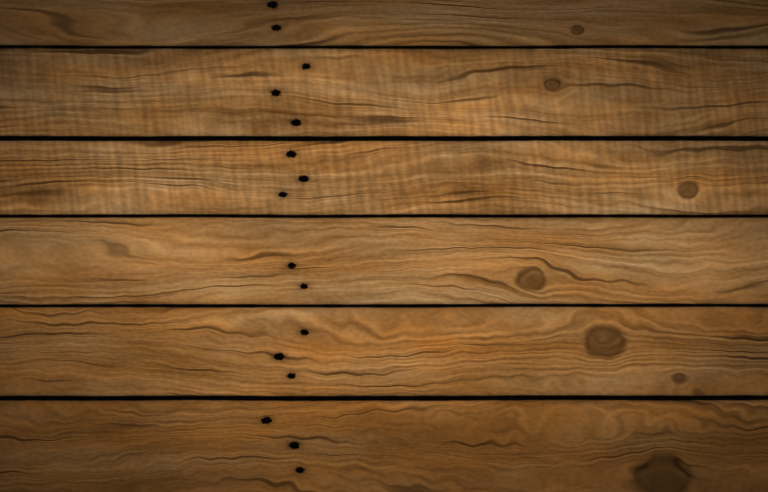
Write a Shadertoy shader that draws this texture.

```glsl
const float BOUNDS[7] = float[7](-0.01, 0.191, 0.379, 0.561, 0.7185, 0.9045, 1.09);
const int PLANKS = 6;
const int NAILS_PER_PLANK = 3;
const float SEAM_WIDTH = 0.0064;
const float SEAM_VARIATION = 0.0022;
const float RING_FREQUENCY = 430.0;
const float NAIL_COLUMN = 0.585;
const float NAIL_SPREAD = 0.055;
const vec2 NAIL_RADIUS = vec2(0.0095, 0.0062);
const float KNOT_SIZE = 0.042;
const float VIGNETTE = 0.52;
const vec3 TAN = vec3(0.74, 0.58, 0.395);
const vec3 BROWN = vec3(0.41, 0.27, 0.125);
const vec3 ORANGE = vec3(0.64, 0.40, 0.165);
const vec3 DARK = vec3(0.17, 0.10, 0.035);
const vec3 GAP = vec3(0.025, 0.015, 0.01);

vec2 hash2(vec2 p) {
    vec3 q = fract(p.xyx * vec3(0.1031, 0.1030, 0.0973));
    q += dot(q, q.yzx + 33.33);
    return fract((q.xx + q.yz) * q.zy);
}

float cornerSlope(vec2 cell, vec2 corner, vec2 f) {
    float angle = 6.2832 * hash2(cell + corner).x;
    return dot(vec2(cos(angle), sin(angle)), f - corner);
}

// Gradient noise, roughly -1 to 1
float gnoise(vec2 p) {
    vec2 cell = floor(p), f = p - cell;
    vec2 u = f * f * f * (f * (f * 6.0 - 15.0) + 10.0);
    float low = mix(cornerSlope(cell, vec2(0, 0), f), cornerSlope(cell, vec2(1, 0), f), u.x);
    float high = mix(cornerSlope(cell, vec2(0, 1), f), cornerSlope(cell, vec2(1, 1), f), u.x);
    return 1.5 * mix(low, high, u.y);
}

float fbm(vec2 p) {
    float sum = 0.0, amplitude = 0.6;
    for (int i = 0; i < 4; i++) {
        sum += amplitude * gnoise(p);
        p = p * 2.03 + 7.1;
        amplitude *= 0.5;
    }
    return sum;
}

// Plank surface: warped grain flowing around one knot
vec3 woodColor(vec2 p, int row) {
    float k = float(row);
    vec2 s = p + vec2(17.3, 5.7) * (k + 1.0);

    vec2 knot = vec2(1.22 + 0.18 * sin(2.3 * k + 0.8),
                     mix(BOUNDS[row], BOUNDS[row + 1], 0.4 + 0.22 * sin(2.4 * k - 1.2)));
    float radius = KNOT_SIZE * exp(-0.3 * k);
    vec2 q = (p - knot) * vec2(0.75, 1.0);
    q += 0.18 * radius * vec2(gnoise(s * 25.0), gnoise(s * 25.0 + 40.0));
    float d = length(q);
    float flow = d > radius ? q.y * (1.0 - radius * radius / (d * d)) : 0.6 * (radius - d);
    float grain = flow + 0.055 * gnoise(s * vec2(1.6, 9.0)) + 0.007 * gnoise(s * vec2(7.0, 30.0));

    // Growth rings, fibres, weathered blotches
    float rings = sin(grain * RING_FREQUENCY);
    float ringMask = smoothstep(-0.4, 0.6, gnoise(s * vec2(1.8, 8.0) + 60.0));
    float bands = gnoise(vec2(s.x * 1.5, grain * 75.0 + 31.0 * k));
    float fibres = gnoise(vec2(s.x * 13.0, grain * 190.0 + 13.0 * k));
    float speckle = gnoise(s * vec2(85.0, 150.0));
    float blotch = fbm(s * vec2(2.6, 8.0));
    float warmth = fbm(s * vec2(3.2, 15.0) + 90.0);

    float tone = 0.56 + 0.40 * blotch + 0.13 * rings * ringMask
               + 0.22 * bands + 0.17 * fibres + 0.10 * speckle;
    vec3 color = mix(BROWN, TAN, clamp(tone, 0.0, 1.15));
    float orangeShare = mix(0.72, 0.28, smoothstep(0.0, 2.0, k)) + 0.6 * warmth;
    color = mix(color, ORANGE * (0.62 + 0.58 * tone), clamp(orangeShare, 0.0, 0.85));

    // Saw marks across the rougher planks
    float rough = smoothstep(2.0, 3.0, k) * (1.0 - smoothstep(4.0, 5.0, k));
    color *= 1.0 + 0.12 * rough * gnoise(s * vec2(95.0, 16.0) + vec2(s.y * 12.0, 0.0));

    // Dark streaks and the knot itself
    float streak = smoothstep(0.35, 0.85, gnoise(vec2(s.x * 3.5, grain * 85.0 + 47.0 * k)));
    float inside = 1.0 - smoothstep(0.8 * radius, 1.1 * radius, d);
    float rim = exp(-pow((d - radius) / (0.16 * radius), 2.0));
    float shade = 0.6 * streak + 0.4 * inside + 0.3 * rim;
    return mix(color, DARK, clamp(shade, 0.0, 0.8));
}

// Ragged nail holes with splintered edges
vec3 addNails(vec3 color, vec2 p, int row, float pixel) {
    for (int i = 0; i < NAILS_PER_PLANK; i++) {
        vec2 h = hash2(vec2(row * 7 + 3, i * 5 + 11));
        vec2 size = hash2(h * 91.0 + 4.0);
        if (size.x > 0.85) continue;
        float height = 0.23 + 0.26 * float(i) + 0.13 * (h.y - 0.5);
        vec2 center = vec2(NAIL_COLUMN + NAIL_SPREAD * (h.x - 0.5) * 1.6,
                           mix(BOUNDS[row], BOUNDS[row + 1], height));
        vec2 q = p - center;
        vec2 r = NAIL_RADIUS * mix(0.75, 1.1, size.y);
        float ragged = 0.25 * gnoise(p * 160.0);
        float hole = (length(q / r) - 1.0 + ragged) * r.y;
        float chip = (length((q - vec2(0.5, -0.35) * r) / (r * 1.25)) - 1.0 + ragged) * r.y;
        color = mix(color, ORANGE * 1.15, 0.6 * size.x * (1.0 - smoothstep(-pixel, pixel, chip)));
        color *= 1.0 - 0.35 * exp(-max(hole, 0.0) * 240.0);
        color = mix(color, GAP, 1.0 - smoothstep(-pixel, pixel, hole));
    }
    return color;
}

void mainImage(out vec4 fragColor, in vec2 fragCoord) {
    vec2 p = fragCoord / iResolution.y;
    float pixel = 1.0 / iResolution.y;

    // Find the plank and the nearest seam
    int row = 0;
    float seam = 1.0;
    for (int k = 1; k < PLANKS; k++) {
        float wobble = 0.0012 * gnoise(vec2(p.x * 4.0, float(k) * 9.3));
        float offset = p.y - BOUNDS[k] - wobble;
        float width = SEAM_WIDTH + SEAM_VARIATION * cos(2.1 * float(k - 1));
        width += 0.0012 * gnoise(vec2(p.x * 28.0, float(k) * 5.7));
        if (offset > 0.0) row = k;
        seam = min(seam, abs(offset) - 0.5 * width);
    }

    vec3 color = addNails(woodColor(p, row), p, row, pixel);
    color *= 1.0 - 0.4 * exp(-max(seam, 0.0) * 300.0);
    color = mix(GAP, color, smoothstep(-pixel, pixel, seam));

    // Darkened borders
    vec2 fromCenter = (fragCoord / iResolution.xy - 0.5) * vec2(1.5, 1.8);
    color *= 1.0 - VIGNETTE * smoothstep(0.35, 1.2, length(fromCenter));
    fragColor = vec4(clamp(color, 0.0, 1.0), 1.0);
}
```
